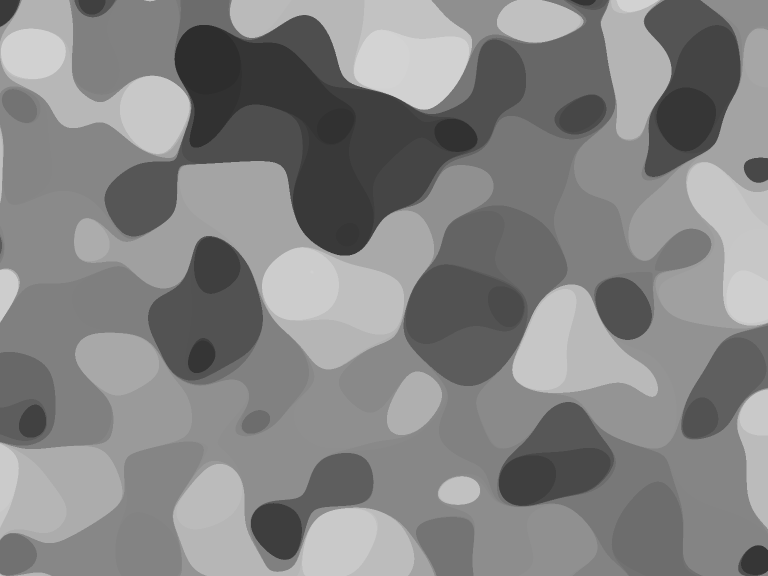
This pattern is drawn by a WebGL 1 fragment shader. Its source:

```glsl
precision highp float;
// Flat grey patches with rounded, sharply cut borders, like median-filtered cells.
// Scattered sites carry random greys; each point takes the median grey of the
// nearby sites, weighted by a bell curve of distance and found by bisection.

uniform vec2 u_resolution;

#define SITES_PER_HEIGHT 9.5  // site lattice cells per canvas height
#define JITTER 0.9            // how far sites stray within their cell
#define SPREAD 0.45           // bell curve width, in cells
#define DARKEST 0.17
#define LIGHTEST 0.83
#define BISECTIONS 9          // halvings of the grey range
#define AA_GRID 2             // antialiasing samples per axis
#define REACH 5               // neighbouring cells per axis
#define SITES 25              // REACH * REACH

// Sine-free hash: lattice cell to three values in [0, 1].
vec3 hashCell(vec2 cell) {
  vec3 h = fract(cell.xyx * vec3(0.1031, 0.1030, 0.0973));
  h += dot(h, h.yxz + 33.33);
  return fract((h.xxy + h.yzz) * h.zyx);
}

// Distance-weighted median of the site greys around p.
float medianGrey(vec2 p) {
  float level[SITES];
  float weight[SITES];
  float total = 0.0;
  vec2 home = floor(p);

  // Gather the sites of the surrounding cells.
  for (int i = 0; i < SITES; i++) {
    float row = floor((float(i) + 0.5) / float(REACH));
    float column = float(i) - row * float(REACH);
    vec2 cell = home + vec2(column, row) - float(REACH / 2);
    vec3 random = hashCell(cell + 60.0);
    vec2 away = cell + 0.5 + JITTER * (random.xy - 0.5) - p;
    level[i] = random.z;
    weight[i] = exp(-0.5 * dot(away, away) / (SPREAD * SPREAD));
    total += weight[i];
  }

  // Halve the range until it closes on the level with half the weight below.
  float low = 0.0;
  float high = 1.0;
  for (int k = 0; k < BISECTIONS; k++) {
    float middle = 0.5 * (low + high);
    float below = 0.0;
    for (int i = 0; i < SITES; i++) {
      below += weight[i] * step(level[i], middle);
    }
    if (below < 0.5 * total) {
      low = middle;
    } else {
      high = middle;
    }
  }
  return mix(DARKEST, LIGHTEST, 0.5 * (low + high));
}

void main() {
  // Average a small grid of samples to smooth the borders.
  float sum = 0.0;
  for (int y = 0; y < AA_GRID; y++) {
    for (int x = 0; x < AA_GRID; x++) {
      vec2 offset = (vec2(float(x), float(y)) + 0.5) / float(AA_GRID) - 0.5;
      vec2 p = (gl_FragCoord.xy + offset) / u_resolution.y;
      sum += medianGrey(p * SITES_PER_HEIGHT);
    }
  }
  gl_FragColor = vec4(vec3(sum / float(AA_GRID * AA_GRID)), 1.0);
}
```
